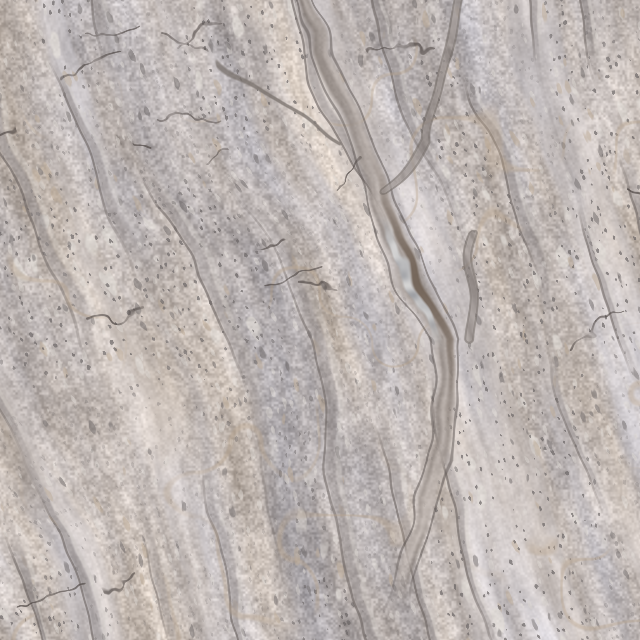
Write a Shadertoy shader that draws this texture.

```glsl
float hash(vec2 p) {
    vec3 q = fract(vec3(p.xyx) * 0.1031);
    q += dot(q, q.yzx + 33.33);
    return fract((q.x + q.y) * q.z);
}

float noise(vec2 p) {
    vec2 i = floor(p), f = fract(p);
    f = f * f * (3.0 - 2.0 * f);
    return mix(mix(hash(i), hash(i + vec2(1, 0)), f.x),
               mix(hash(i + vec2(0, 1)), hash(i + vec2(1, 1)), f.x), f.y);
}

float fbm(vec2 p) {
    float sum = 0.0, amp = 0.5;
    for (int i = 0; i < 4; i++) {
        sum += amp * noise(p);
        p = p * 2.03 + 17.3;
        amp *= 0.5;
    }
    return sum / 0.9375;
}

// Soft line of half width w around d = 0
float line(float d, float w) {
    return 1.0 - smoothstep(w * 0.4, w + 0.0012, abs(d));
}

float segment(vec2 p, vec2 a, vec2 b) {
    vec2 ab = b - a;
    return length(p - a - ab * clamp(dot(p - a, ab) / dot(ab, ab), 0.0, 1.0));
}

// One irregular ellipse per cell, present with the given density
float flecks(vec2 p, vec2 freq, float density, float seed) {
    vec2 q = p * freq, cell = floor(q) + seed;
    vec2 centre = 0.35 + 0.3 * vec2(hash(cell + 3.1), hash(cell + 8.7));
    float radius = mix(0.14, 0.34, hash(cell + 5.3));
    float ragged = 0.22 * (noise(q * 4.0 + seed) - 0.5);
    float d = length(fract(q) - centre) + ragged;
    return step(hash(cell), density) * (1.0 - smoothstep(radius - 0.1, radius + 0.04, d));
}

// x: dark rim, y: grey body, z: pale companion of the long sloping veins
vec3 longVeins(vec2 q) {
    vec3 sum = vec3(0);
    for (int i = 0; i < 13; i++) {
        float k = float(i);
        float centre = (k + 0.15 + 0.7 * hash(vec2(k, 4.0))) * 0.108;
        float wobble = 0.05 * (noise(vec2(q.y * 2.6, k * 7.0)) - 0.5)
                     + 0.014 * (noise(vec2(q.y * 10.0, k * 9.0 + 2.0)) - 0.5);
        float d = q.x - centre - wobble;
        float strength = smoothstep(0.3, 0.7, noise(vec2(q.y * 4.0, k * 5.0 + 1.0)));
        float width = mix(0.004, 0.013, noise(vec2(q.y * 6.0, k * 3.0)));
        sum.x += strength * line(d, 0.0018);
        sum.y += (0.25 + 0.75 * strength) * line(d - width, width);
        sum.z += strength * line(d - width * 2.3, width * 0.5);
    }
    return min(sum, 1.0);
}

// Short jagged cracks running up to the right
float cracks(vec2 p) {
    float sum = 0.0;
    vec2 jag = 0.022 * vec2(noise(p * 32.0), noise(p * 32.0 + 40.0))
             + 0.007 * vec2(noise(p * 95.0), noise(p * 95.0 + 70.0));
    for (int i = 0; i < 18; i++) {
        float k = float(i);
        vec2 a = vec2(hash(vec2(k, 1.7)), hash(vec2(k, 6.1)));
        float angle = mix(-0.4, 1.0, hash(vec2(k, 9.4)));
        float len = mix(0.03, 0.11, hash(vec2(k, 12.8)));
        float d = segment(p + jag, a, a + len * vec2(cos(angle), sin(angle)));
        sum = max(sum, line(d, 0.0015) * mix(0.35, 1.0, noise(p * 40.0)));
    }
    return sum;
}

vec3 stone(float tone, float warmth) {
    return tone - vec3(0.0, 0.032, 0.046) + warmth * vec3(0.014, 0.0, -0.026);
}

void mainImage(out vec4 fragColor, in vec2 fragCoord) {
    vec2 p = fragCoord / iResolution.xy;

    // Sheared, gently folded bedding coordinates: across, along
    vec2 q = vec2(p.x + 0.33 * p.y, p.y - 0.33 * p.x);
    q.x += 0.07 * (noise(p * 2.3) - 0.5) + 0.016 * (noise(p * 8.0) - 0.5)
         + 0.005 * (noise(p * 30.0) - 0.5);

    // Bedding, streaks and grain
    float bands = fbm(q * vec2(11.0, 0.9) + 3.0);
    float streaks = fbm(q * vec2(42.0, 4.5) + 11.0);
    float clouds = fbm(p * vec2(24.0, 14.0));
    float grain = 0.6 * noise(p * 270.0) + 0.4 * noise(p * 130.0 + 9.0) - 0.5;
    float smoothBand = smoothstep(0.56, 0.7, bands);
    float tone = 0.76 + 0.17 * (bands - 0.5) + 0.27 * (streaks - 0.5) + 0.14 * (clouds - 0.5);
    tone += grain * mix(0.24, 0.09, smoothBand);
    float warmth = 3.5 * (fbm(q * vec2(15.0, 3.0) + 31.0) - 0.5) - 0.5 * smoothBand;
    vec3 col = stone(tone, warmth);

    // Pale shell fragments, tan flecks and dark pits
    float patches = smoothstep(0.42, 0.68, noise(q * vec2(9.0, 4.0) + 20.0));
    float pale = flecks(q, vec2(34.0, 15.0), 0.2, 5.0) * patches;
    pale = max(pale, flecks(q, vec2(80.0, 34.0), 0.2, 19.0) * 0.65);
    col = mix(col, vec3(0.87, 0.85, 0.83) + 0.08 * grain, pale * 0.75);
    col = mix(col, vec3(0.74, 0.67, 0.59), 0.5 * flecks(q, vec2(60.0, 22.0), 0.08, 43.0));
    float pits = flecks(q, vec2(120.0, 75.0), 0.17, 61.0) * (0.3 + 0.7 * patches);
    pits = max(pits, flecks(q, vec2(70.0, 30.0), 0.07, 83.0) * 0.7);
    col = mix(col, vec3(0.42, 0.40, 0.40), pits * 0.7);

    // Long veins and hairlines
    vec3 veins = longVeins(q);
    col = mix(col, stone(0.62 + 0.16 * (streaks - 0.5) + 0.08 * grain, -0.5), veins.y * 0.65);
    col = mix(col, vec3(0.83, 0.81, 0.79), veins.z * 0.35);
    col = mix(col, vec3(0.43, 0.40, 0.39), veins.x * 0.65);
    float hair = line((noise(p * 13.0 + 50.0) - 0.5) * 0.05, 0.0009);
    col = mix(col, vec3(0.72, 0.64, 0.55), hair * 0.4 * smoothstep(0.5, 0.7, noise(p * 9.0 + 5.0)));

    // Main fault, bending back near the bottom
    float fold = 0.04 * (noise(vec2(p.y * 7.0, 2.0)) - 0.5) + 0.014 * (noise(p * 22.0) - 0.5);
    float fault = p.x - 0.705 + 0.46 * max(p.y - 0.47, 0.0) + 0.3 * max(0.28 - p.y, 0.0) + fold;
    float lens = exp(-pow((p.y - 0.56) / 0.12, 2.0));
    float width = 0.012 + 0.016 * lens + 0.006 * noise(vec2(p.y * 12.0, 6.0));
    float layers = noise(vec2(fault * 130.0, p.y * 9.0));
    float fade = smoothstep(0.02, 0.15, p.y);
    col = mix(col, stone(0.52 + 0.24 * layers + 0.05 * grain, 0.3), fade * line(fault, width) * 0.85);
    col = mix(col, vec3(0.43, 0.37, 0.32), lens * line(fault - 0.009, 0.008) * 0.85);
    float core = line(fault + 0.008 + 0.012 * (noise(p * 45.0) - 0.5), 0.009) * smoothstep(0.4, 0.85, lens);
    col = mix(col, mix(vec3(0.62, 0.63, 0.65), vec3(0.86), noise(p * 65.0)), core * 0.9);
    col = mix(col, vec3(0.38, 0.35, 0.34), fade * line(abs(fault) - width, 0.0016) * 0.55);

    // Side branches joining the fault
    vec2 bent = p + 0.028 * (vec2(noise(p * 15.0), noise(p * 15.0 + 30.0)) - 0.5);
    float branch = min(segment(bent, vec2(0.72, 1.01), vec2(0.67, 0.79)),
                       segment(bent, vec2(0.67, 0.79), vec2(0.60, 0.70)));
    branch = min(branch, segment(bent, vec2(0.74, 0.64), vec2(0.735, 0.46)));
    col = mix(col, stone(0.59 + 0.2 * (layers - 0.5), 0.0), line(branch, 0.007) * 0.75);
    col = mix(col, vec3(0.43, 0.40, 0.38), line(branch - 0.006, 0.0014) * 0.5);
    float spur = min(segment(bent, vec2(0.34, 0.90), vec2(0.43, 0.84)),
                     segment(bent, vec2(0.43, 0.84), vec2(0.53, 0.77)));
    col = mix(col, vec3(0.47, 0.44, 0.42), line(spur, 0.0035) * 0.75);

    col = mix(col, vec3(0.30, 0.27, 0.26), cracks(p) * 0.75);
    fragColor = vec4(clamp(col, 0.0, 1.0), 1.0);
}
```
